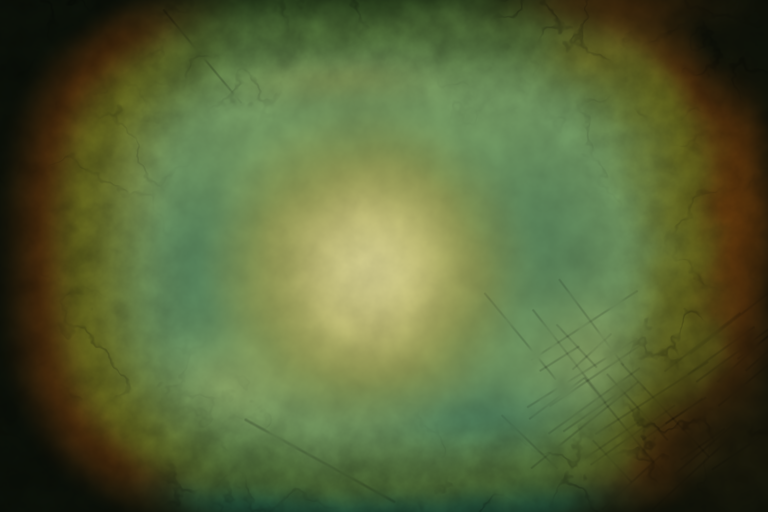
Reproduce this background procedurally as a Shadertoy shader.

```glsl
vec2 hash2(vec2 p) {
    p = vec2(dot(p, vec2(127.1, 311.7)), dot(p, vec2(269.5, 183.3)));
    return fract(sin(p) * 43758.5);
}

float gradientNoise(vec2 p) {
    vec2 i = floor(p), f = fract(p);
    vec2 u = f * f * f * (f * (f * 6.0 - 15.0) + 10.0);
    vec2 o = vec2(0.0, 1.0);
    float a = dot(hash2(i) * 2.0 - 1.0, f);
    float b = dot(hash2(i + o.yx) * 2.0 - 1.0, f - o.yx);
    float c = dot(hash2(i + o.xy) * 2.0 - 1.0, f - o.xy);
    float d = dot(hash2(i + o.yy) * 2.0 - 1.0, f - o.yy);
    return mix(mix(a, b, u.x), mix(c, d, u.x), u.y);
}

float fbm(vec2 p) {
    float sum = 0.0, amp = 0.6;
    for (int i = 0; i < 5; i++) {
        sum += amp * gradientNoise(p);
        p = mat2(1.6, 1.2, -1.2, 1.6) * p + 7.3;
        amp *= 0.5;
    }
    return sum;
}

// Soft elliptical spot, centre and radius in canvas fractions
float spot(vec2 uv, vec2 centre, vec2 radius) {
    vec2 d = (uv - centre) / radius;
    return exp(-dot(d, d));
}

float scratch(vec2 p, vec2 a, vec2 b, float width) {
    vec2 ab = b - a;
    float t = clamp(dot(p - a, ab) / dot(ab, ab), 0.0, 1.0);
    return 1.0 - smoothstep(0.0, width, length(p - a - ab * t));
}

void mainImage(out vec4 fragColor, in vec2 fragCoord) {
    vec2 uv = fragCoord / iResolution.xy;
    float aspect = iResolution.x / iResolution.y;
    vec2 p = vec2(uv.x * aspect, uv.y);
    float cloud = fbm(p * 5.0);
    float grain = fbm(p * 17.0 + 20.0);
    vec2 warped = uv + 0.025 * vec2(cloud, fbm(p * 5.0 + 40.0));

    // Green field with teal and pale patches
    vec3 teal = vec3(0.27, 0.46, 0.34), pale = vec3(0.54, 0.61, 0.36);
    vec3 col = vec3(0.43, 0.57, 0.36);
    col = mix(col, teal, 0.6 * spot(warped, vec2(0.25, 0.47), vec2(0.06, 0.2)));
    col = mix(col, teal, 0.5 * spot(warped, vec2(0.70, 0.53), vec2(0.09, 0.2)));
    col = mix(col, teal, 0.85 * spot(warped, vec2(0.63, 0.17), vec2(0.11, 0.08)));
    col = mix(col, pale, 0.55 * spot(warped, vec2(0.31, 0.25), vec2(0.08, 0.08)));
    col = mix(col, pale, 0.5 * spot(warped, vec2(0.77, 0.31), vec2(0.06, 0.09)));
    col = mix(col, pale, 0.45 * spot(warped, vec2(0.17, 0.66), vec2(0.04, 0.13)));

    // Central glow inside an ochre halo
    float r = length((warped - vec2(0.48, 0.475)) * vec2(aspect, 1.0));
    col = mix(col, vec3(0.52, 0.54, 0.27), 0.8 * smoothstep(0.34, 0.17, r));
    col = mix(col, vec3(0.70, 0.69, 0.41), smoothstep(0.25, 0.09, r));
    col = mix(col, vec3(0.81, 0.79, 0.54), smoothstep(0.17, 0.0, r));

    // Rounded frame: olive, then rust, then near black
    vec2 m = abs(warped - vec2(0.505, 0.5)) * vec2(2.0, 1.8);
    float edge = pow(pow(m.x, 3.0) + pow(m.y, 3.0), 1.0 / 3.0);
    edge += 0.06 * cloud;
    float side = smoothstep(0.35, 0.75, m.x);
    vec3 olive = mix(vec3(0.27, 0.38, 0.19), vec3(0.36, 0.37, 0.10), side);
    vec3 rust = mix(vec3(0.16, 0.25, 0.11), vec3(0.28, 0.16, 0.04), side);
    rust = mix(rust, vec3(0.12, 0.29, 0.21), (1.0 - side) * smoothstep(0.12, 0.0, uv.y));
    col = mix(col, olive, smoothstep(0.56, 0.82, edge));
    col = mix(col, rust, smoothstep(0.79, 0.92, edge));
    col = mix(col, vec3(0.04, 0.06, 0.03), smoothstep(0.87, 1.04, edge));

    // Warm stains and lit patches along the border
    col = mix(col, vec3(0.39, 0.22, 0.04), 0.6 * spot(warped, vec2(0.96, 0.59), vec2(0.04, 0.2)));
    col = mix(col, vec3(0.38, 0.37, 0.12), 0.7 * spot(warped, vec2(0.78, 0.89), vec2(0.07, 0.06)));
    col = mix(col, vec3(0.28, 0.16, 0.04), 0.6 * spot(warped, vec2(0.80, 0.99), vec2(0.12, 0.05)));
    col = mix(col, vec3(0.48, 0.53, 0.29), 0.6 * spot(warped, vec2(0.44, 0.84), vec2(0.10, 0.04)));
    col = mix(col, vec3(0.13, 0.11, 0.04), 0.7 * spot(warped, vec2(0.95, 0.15), vec2(0.11, 0.16)));

    // Mottling, with darker cracks toward the border
    float wear = smoothstep(0.45, 0.85, edge);
    col *= 1.0 + 0.12 * cloud + mix(0.12, 0.4, wear) * grain;
    float crack = smoothstep(0.035, 0.0, abs(fbm(p * 6.0 + 70.0)));
    col *= 1.0 - 0.22 * wear * crack * smoothstep(-0.1, 0.3, cloud);

    // Crossed scratches gathered at the lower right
    float marks = 0.0;
    for (int i = 0; i < 36; i++) {
        float k = float(i);
        vec2 h = hash2(vec2(k, 3.0)), g = hash2(vec2(k, 9.0));
        vec2 a = vec2((0.66 + 0.32 * h.x) * aspect, 0.32 * h.y);
        float angle = mod(k, 4.0) < 3.0 ? 0.65 : 2.3;
        angle += 0.2 * (g.x - 0.5);
        vec2 b = a + (0.08 + 0.2 * g.y) * vec2(cos(angle), sin(angle));
        marks += 0.3 * scratch(p, a, b, 0.004);
    }
    marks += 0.4 * scratch(p, vec2(0.32, 0.98), vec2(0.47, 0.80), 0.004);
    marks += 0.4 * scratch(p, vec2(0.48, 0.18), vec2(0.77, 0.02), 0.005);
    col *= 1.0 - 0.5 * min(marks, 1.0) * smoothstep(-0.3, 0.2, grain);

    fragColor = vec4(clamp(col, 0.0, 1.0), 1.0);
}
```
